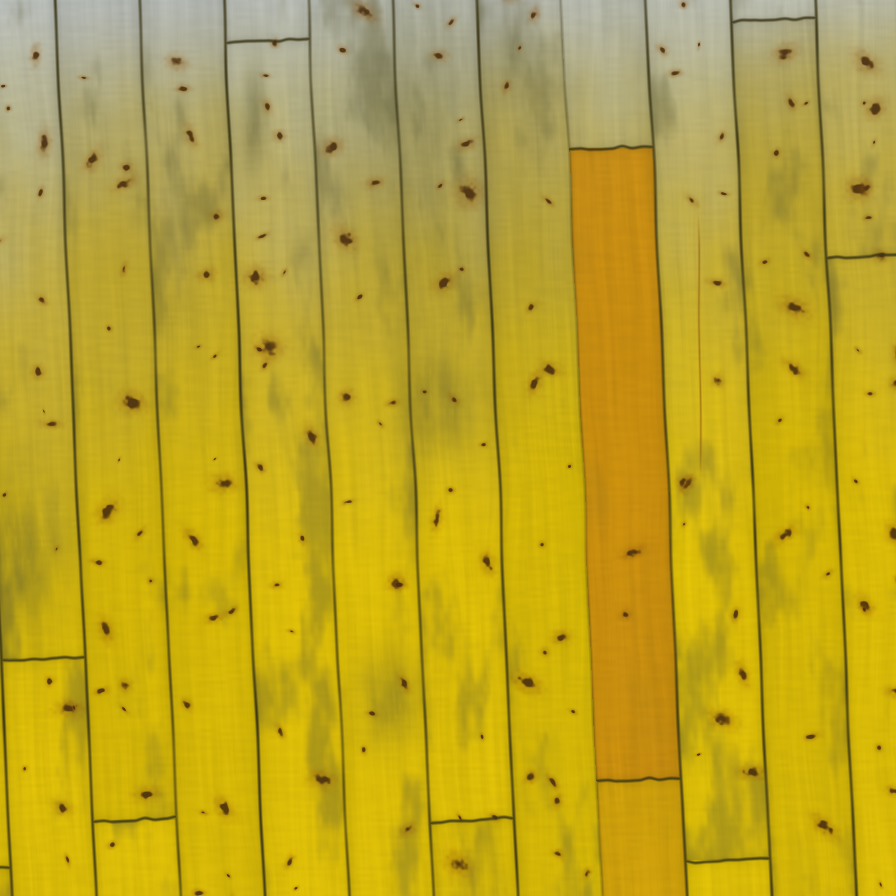
A three.js fragment shader for this texture:

```glsl
varying vec2 vUv;

#define PLANK_WIDTH 0.0943
#define FIRST_SEAM 0.061
#define LEAN 0.0455
#define SEAM_WIDTH 0.0030
#define EDGE_SOFTNESS 0.0016
#define KNOT_SPACING 0.082
#define KNOT_RADIUS 0.0085
#define SPECK_SPACING 0.055
#define SPECK_RADIUS 0.0042
#define GRAIN_AMOUNT 0.10
#define STAIN_AMOUNT 0.60
#define ORANGE_PLANK 7.0

const vec3 YELLOW = vec3(0.85, 0.73, 0.03);
const vec3 OCHRE = vec3(0.75, 0.66, 0.19);
const vec3 KHAKI = vec3(0.71, 0.66, 0.38);
const vec3 PALE = vec3(0.70, 0.69, 0.55);
const vec3 HAZE = vec3(0.72, 0.74, 0.74);
const vec3 ORANGE = vec3(0.80, 0.55, 0.06);
const vec3 RUST = vec3(0.55, 0.33, 0.05);
const vec3 KNOT = vec3(0.27, 0.17, 0.06);
const vec3 STAIN = vec3(0.36, 0.35, 0.20);
const vec3 SEAM = vec3(0.23, 0.21, 0.08);

float hash(vec2 p) {
  return fract(sin(dot(p, vec2(127.1, 311.7))) * 43758.5453);
}

float noise(vec2 p) {
  vec2 i = floor(p), f = fract(p);
  f = f * f * (3.0 - 2.0 * f);
  return mix(mix(hash(i), hash(i + vec2(1.0, 0.0)), f.x),
             mix(hash(i + vec2(0.0, 1.0)), hash(i + 1.0), f.x), f.y);
}

float fbm(vec2 p) {
  float sum = 0.0, amp = 0.5;
  for (int i = 0; i < 4; i++) {
    sum += amp * noise(p);
    p = p * 2.03 + 17.0;
    amp *= 0.5;
  }
  return sum / 0.9375;
}

float line(float dist, float width) {
  return 1.0 - smoothstep(0.5 * width - EDGE_SOFTNESS, 0.5 * width + EDGE_SOFTNESS, dist);
}

float smudge(vec2 p, vec2 centre, vec2 size) {
  vec2 d = (p - centre) / size;
  return exp(-dot(d, d));
}

// Height of the butt joint in each plank; -1 means none
float jointHeight(float id) {
  if (id < 0.0) return 0.03;
  if (id == 0.0) return 0.264;
  if (id == 1.0 || id == 5.0) return 0.085;
  if (id == 3.0) return 0.954;
  if (id == ORANGE_PLANK) return 0.835;
  if (id == 8.0) return 0.040;
  if (id == 9.0) return 0.978;
  if (id == 10.0) return 0.714;
  return -1.0;
}

// One scattered layer of knots along a plank
vec3 addKnots(vec3 wood, vec2 p, float id, float spacing, float radius, float chance) {
  float row = floor(p.y / spacing);
  float ragged = (noise(p * 230.0 + id * 9.0) - 0.5) * 0.8;
  for (int i = -1; i <= 1; i++) {
    float r = row + float(i);
    vec2 seed = vec2(id * 7.3 + spacing * 100.0, r);
    vec2 centre = vec2(mix(0.15, 0.85, hash(seed)) * PLANK_WIDTH, (r + hash(seed + 3.1)) * spacing);
    float angle = (hash(seed + 9.2) - 0.5) * 2.8;
    float c = cos(angle), s = sin(angle);
    vec2 d = mat2(c, s, -s, c) * (p - centre);
    d.y *= mix(1.0, 2.3, hash(seed + 4.4));
    float dist = length(d) / (radius * mix(0.5, 1.25, hash(seed + 5.7))) + ragged;
    float present = step(hash(seed + 1.7), chance);
    wood = mix(wood, RUST, present * 0.5 * exp(-0.45 * dist * dist));
    wood = mix(wood, KNOT, present * 0.85 * (1.0 - smoothstep(0.35, 1.05, dist)));
  }
  return wood;
}

void main() {
  // Leaning plank coordinates
  float x = vUv.x, y = vUv.y;
  float wobble = (noise(vec2(x * 3.0, y * 11.0)) - 0.5) * 0.003;
  float u = (x + wobble - FIRST_SEAM - LEAN * (1.0 - y)) / PLANK_WIDTH + 1.0;
  float id = floor(u);
  vec2 p = vec2(fract(u) * PLANK_WIDTH, y);
  float joint = jointHeight(id);
  float board = id + 20.0 * step(joint, y);
  float tone = hash(vec2(board, 2.6));

  // Faded paint from bottom to top
  float fade = y + 0.10 * (tone - 0.5) + 0.13 * (0.5 - x) + 0.14 * (fbm(vec2(u * 1.3, y * 7.0)) - 0.5);
  vec3 wood = mix(YELLOW, OCHRE, smoothstep(0.36, 0.72, fade));
  wood = mix(wood, KHAKI, smoothstep(0.66, 0.86, fade));
  wood = mix(wood, PALE, smoothstep(0.82, 0.99, fade));
  wood = mix(wood, HAZE, smoothstep(0.88, 1.06, y + 0.05 * (0.5 - x)));
  if (id == ORANGE_PLANK && y < joint) wood = mix(wood, ORANGE, y > 0.13 ? 0.88 : 0.5);

  // Grain and fine saw marks
  float grain = fbm(vec2(p.x * 170.0 + board * 13.0 + 2.0 * noise(vec2(u * 2.0, y * 6.0)), y * 7.0));
  float saw = noise(vec2(u * 5.0, y * 260.0));
  wood *= 0.96 + 0.07 * tone + GRAIN_AMOUNT * (grain - 0.5) + 0.03 * (saw - 0.5);

  // Grey weathering and smudges
  float patches = smoothstep(0.56, 0.82, fbm(vec2(p.x * 24.0 + board * 5.1, y * 9.0)));
  float worn = smudge(vUv, vec2(0.47, 0.84), vec2(0.09, 0.24)) * 0.45;
  worn += smudge(vUv, vec2(0.49, 0.55), vec2(0.045, 0.045)) * 0.7;
  worn += smudge(vUv, vec2(0.01, 0.38), vec2(0.06, 0.10)) * 0.8;
  worn += smudge(vUv, vec2(0.435, 0.22), vec2(0.035, 0.05)) * 0.7;
  worn += smudge(vUv, vec2(0.284, 0.87), vec2(0.013, 0.06)) * 0.8;
  worn += smudge(vUv, vec2(0.575, 0.95), vec2(0.015, 0.05)) * 0.6;
  worn *= 0.35 + 1.1 * fbm(vec2(p.x * 75.0 + board * 3.0, y * 20.0));
  float clean = id == ORANGE_PLANK ? 0.2 : 1.0;
  wood = mix(wood, STAIN, clamp(STAIN_AMOUNT * clean * (0.6 * patches + worn), 0.0, 0.8));

  // Knots and specks
  wood = addKnots(wood, p, id, KNOT_SPACING, KNOT_RADIUS, 0.58 * clean);
  wood = addKnots(wood, p, id, SPECK_SPACING, SPECK_RADIUS, 0.50 * clean);

  // Long split in one plank
  float split = line(abs(x - 0.781 - 0.012 * (0.62 - y) - wobble), 0.0015);
  wood = mix(wood, RUST, 0.7 * split * smoothstep(0.46, 0.5, y) * smoothstep(0.77, 0.72, y));

  // Seams and butt joints
  float nearest = floor(u + 0.5);
  float strength = nearest == ORANGE_PLANK ? 0.35 : mix(0.65, 0.95, hash(vec2(nearest, 8.3)));
  strength *= 0.8 + 0.3 * noise(vec2(nearest * 5.0, y * 25.0));
  float side = abs(u - nearest) * PLANK_WIDTH;
  float level = y - 0.05 * (p.x - 0.5 * PLANK_WIDTH) + (noise(vec2(u * 8.0, id)) - 0.5) * 0.003;
  float end = abs(level - joint);
  if (id == ORANGE_PLANK) end = min(end, abs(level - 0.13));
  wood *= 1.0 - 0.16 * strength * exp(-side / 0.005) - 0.12 * exp(-end / 0.004);
  wood = mix(wood, SEAM, max(strength * line(side, SEAM_WIDTH), 0.85 * line(end, SEAM_WIDTH)));

  gl_FragColor = vec4(clamp(wood, 0.0, 1.0), 1.0);
}
```
